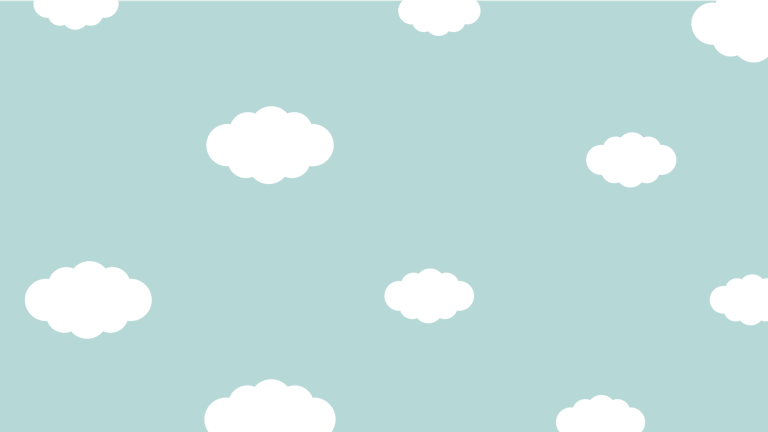
Write a Shadertoy shader that draws this pattern.

```glsl
// Flat white scalloped clouds scattered over a pale teal sky.

const vec3 SKY = vec3(0.713, 0.848, 0.840);
const vec3 CLOUD = vec3(1.0);
const vec2 SPACING = vec2(0.74, 0.315);   // cloud lattice, in canvas heights

float hash(vec2 p) {
    return fract(sin(dot(p, vec2(127.1, 311.7))) * 43758.5453);
}

vec2 hash2(vec2 p) {
    return vec2(hash(p), hash(p + 17.3));
}

float boxDistance(vec2 p, vec2 halfSize) {
    vec2 d = abs(p) - halfSize;
    return length(max(d, 0.0)) + min(max(d.x, d.y), 0.0);
}

// Cloud of unit width: a core ringed by eight round lobes.
float cloudDistance(vec2 p) {
    float d = boxDistance(p, vec2(0.2, 0.12));
    for (int i = 0; i < 8; i++) {
        float angle = float(i) * 0.785398;
        vec2 dir = vec2(cos(angle), sin(angle));
        bool diagonal = i % 2 == 1;
        vec2 center = diagonal ? sign(dir) * vec2(0.182, 0.115)
                               : dir * vec2(0.335, 0.14);
        center.x += 0.07 * center.y;   // slight lean
        d = min(d, length(p - center) - (diagonal ? 0.145 : 0.167));
    }
    return d;
}

// Small, medium and large clouds alternate along and across the rows.
float cloudWidth(vec2 cell) {
    float rank = mod(floor(1.3 * cell.y + 0.9) - cell.x, 3.0);
    float vary = 0.025 * (hash(cell + 5.7) - 0.5);
    return mix(0.18, 0.295, rank * rank / 4.0) + vary;
}

// Staggered rows with jitter; each cloud stays inside its own cell.
float cloudField(vec2 p) {
    float row = round((p.y - 0.02) / SPACING.y);
    float shift = mix(-0.08, 0.24, mod(row, 2.0));
    vec2 cell = vec2(round((p.x - shift) / SPACING.x), row);
    vec2 jitter = (hash2(cell) - 0.5) * vec2(0.14, 0.06);
    vec2 center = cell * SPACING + vec2(shift, 0.02) + jitter;
    float width = cloudWidth(cell);
    return cloudDistance((p - center) / width) * width;
}

// Antialiased coverage of a distance field.
float coverage(float d, float pixel) {
    return 1.0 - smoothstep(-0.75 * pixel, 0.75 * pixel, d);
}

void mainImage(out vec4 fragColor, in vec2 fragCoord) {
    vec2 p = fragCoord / iResolution.y;
    float pixel = 1.0 / iResolution.y;
    vec3 color = mix(SKY, CLOUD, coverage(cloudField(p), pixel));

    // Thin pale strip along the top edge
    color = mix(color, CLOUD, 0.6 * coverage(0.9975 - p.y, pixel));
    fragColor = vec4(color, 1.0);
}
```
